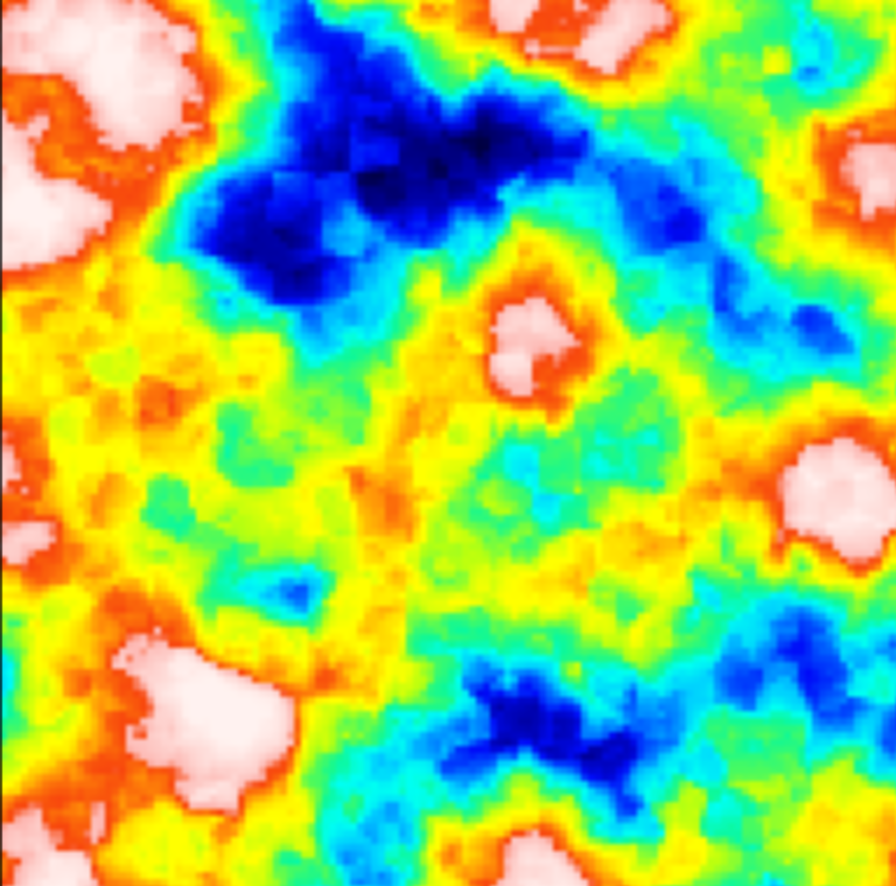
Write a WebGL 1 fragment shader that draws this texture.

```glsl
precision highp float;
uniform vec2 u_resolution;

float hash(vec2 p) {
  return fract(sin(dot(p, vec2(127.1, 311.7))) * 43758.5453);
}

// Cellular noise: random values blended around jittered points, centred on zero.
float cellPatches(vec2 p, float sharpness) {
  vec2 base = floor(p);
  float total = 0.0;
  float weightSum = 0.0;
  for (int y = -1; y <= 1; y++) {
    for (int x = -1; x <= 1; x++) {
      vec2 cell = base + vec2(float(x), float(y));
      vec2 jitter = vec2(hash(cell + 3.7), hash(cell + 19.1));
      vec2 away = cell + 0.1 + 0.8 * jitter - p;
      float weight = exp(-sharpness * dot(away, away));
      total += weight * (hash(cell + 41.3) - 0.5);
      weightSum += weight;
    }
  }
  return total / weightSum;
}

// Broad hills and basins: sines with whole cycles across the canvas.
float broadWaves(vec2 p) {
  float sum = 0.0;
  for (int i = 0; i < 8; i++) {
    float n = float(i);
    vec2 direction = vec2(cos(2.4 * n), sin(2.4 * n));
    vec2 cycles = floor(direction * (1.2 + 0.3 * n) + 0.5);
    sum += 0.48 * sin(6.2832 * dot(cycles, p) + 1.7 * n * n + 0.8);
  }
  return sum;
}

// Height spread evenly over 0..1, so ramp widths become area shares.
float elevation(vec2 p) {
  // Ragged displacement that breaks up the contours.
  vec2 ragged = vec2(cellPatches(p * 26.0 + 13.0, 14.0), cellPatches(p * 26.0 + 57.0, 14.0));
  vec2 q = p + 0.02 * ragged;
  float height = broadWaves(q);
  height += 1.7 * cellPatches(q * 9.0, 7.0);
  height += 0.85 * cellPatches(p * 20.0 + 7.0, 16.0);
  height += 0.42 * cellPatches(p * 42.0 + 31.0, 14.0);
  height += 0.05 * (hash(floor(p * 128.0) + 5.0) - 0.5);
  return 1.0 / (1.0 + exp(-1.45 * height));
}

float rise(float from, float to, float t) {
  return clamp((t - from) / (to - from), 0.0, 1.0);
}

// Black, blue, cyan, green, yellow, orange, red, pink, white.
vec3 heatRamp(float t) {
  vec3 color = mix(vec3(0.0, 0.0, 0.1), vec3(0.0, 0.0, 0.6), rise(0.01, 0.03, t));
  color = mix(color, vec3(0.0, 0.04, 0.97), rise(0.03, 0.06, t));
  color = mix(color, vec3(0.0, 0.45, 1.0), rise(0.06, 0.105, t));
  color = mix(color, vec3(0.0, 0.8, 1.0), rise(0.105, 0.15, t));
  color = mix(color, vec3(0.0, 1.0, 0.95), rise(0.15, 0.22, t));
  color = mix(color, vec3(0.05, 0.97, 0.6), rise(0.225, 0.29, t));
  color = mix(color, vec3(0.3, 0.98, 0.36), rise(0.29, 0.38, t));
  color = mix(color, vec3(0.72, 1.0, 0.06), rise(0.38, 0.47, t));
  color = mix(color, vec3(1.0, 1.0, 0.0), rise(0.47, 0.6, t));
  color = mix(color, vec3(1.0, 0.84, 0.0), rise(0.63, 0.72, t));
  color = mix(color, vec3(1.0, 0.58, 0.03), rise(0.72, 0.79, t));
  color = mix(color, vec3(0.97, 0.28, 0.05), rise(0.79, 0.88, t));
  color = mix(color, vec3(0.99, 0.72, 0.7), rise(0.885, 0.905, t));
  return mix(color, vec3(1.0, 0.95, 0.94), rise(0.905, 0.98, t));
}

// One coarse square of the map.
vec3 mapSquare(vec2 square) {
  return heatRamp(elevation((square + 0.5) / 128.0));
}

void main() {
  vec2 p = gl_FragCoord.xy / u_resolution.x;

  // Softly blend the four nearest squares.
  vec2 grid = p * 128.0 - 0.5;
  vec2 square = floor(grid);
  vec2 blend = smoothstep(0.0, 1.0, fract(grid));
  vec3 lower = mix(mapSquare(square), mapSquare(square + vec2(1.0, 0.0)), blend.x);
  vec3 upper = mix(mapSquare(square + vec2(0.0, 1.0)), mapSquare(square + 1.0), blend.x);
  vec3 color = mix(lower, upper, blend.y);

  // Thin dark rim on the left.
  color *= mix(0.3, 1.0, smoothstep(0.001, 0.004, p.x));
  gl_FragColor = vec4(color, 1.0);
}
```
